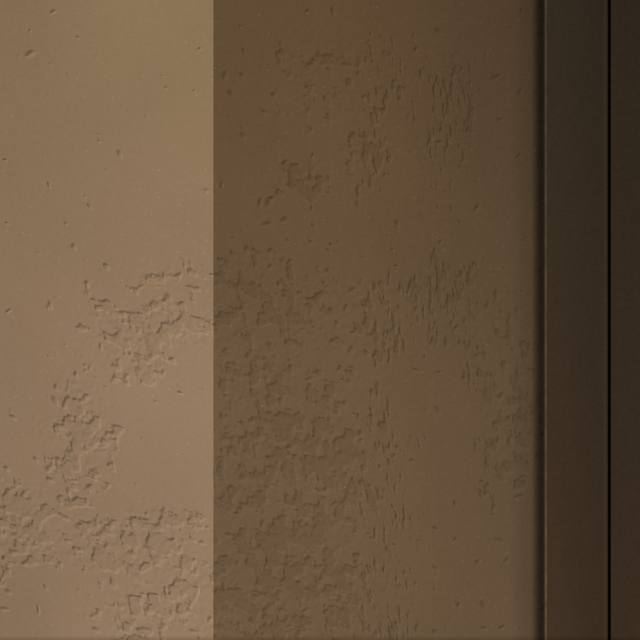
Give the GLSL for this texture, as a Shadertoy shader.

```glsl
// Worn plaster wall, half in light and half in shade, beside a dark metal frame.
#define LIGHT_EDGE 0.3335
#define FRAME_EDGE 0.853
#define GROOVE_X 0.952
#define DENT_SCALE 66.0
#define FLECK_CELLS 30.0
#define RELIEF_LIT 0.25
#define RELIEF_SHADE 0.17
#define GRAIN 0.014

float hash(vec2 p) {
    vec3 q = fract(vec3(p.xyx) * 0.1031);
    q += dot(q, q.yzx + 33.33);
    return fract((q.x + q.y) * q.z);
}

float noise(vec2 p) {
    vec2 i = floor(p), f = fract(p);
    f = f * f * (3.0 - 2.0 * f);
    return mix(mix(hash(i), hash(i + vec2(1, 0)), f.x),
               mix(hash(i + vec2(0, 1)), hash(i + vec2(1, 1)), f.x), f.y);
}

float fbm(vec2 p) {
    float sum = 0.0, amp = 0.5;
    for (int i = 0; i < 3; i++) {
        sum += amp * noise(p);
        p = mat2(1.6, 1.2, -1.2, 1.6) * p + 7.3;
        amp *= 0.5;
    }
    return sum / 0.875;
}

// Soft elliptical area: 1 at its centre, 0 outside
float patchAt(vec2 p, float x, float y, float w, float h) {
    return 1.0 - smoothstep(0.4, 1.35, length((p - vec2(x, y)) / vec2(w, h)));
}

// Worn areas on the lit side
float litWear(vec2 p) {
    float m = patchAt(p, 0.225, 0.475, 0.100, 0.060);
    m = max(m, patchAt(p, 0.165, 0.510, 0.030, 0.050));
    m = max(m, 0.8 * patchAt(p, 0.280, 0.560, 0.060, 0.030));
    m = max(m, patchAt(p, 0.135, 0.330, 0.062, 0.080));
    m = max(m, patchAt(p, 0.100, 0.250, 0.035, 0.040));
    m = max(m, patchAt(p, 0.030, 0.180, 0.060, 0.080));
    m = max(m, 0.9 * patchAt(p, 0.210, 0.150, 0.150, 0.060));
    return max(m, patchAt(p, 0.250, 0.050, 0.090, 0.065));
}

// Worn areas on the shaded side
float shadeWear(vec2 p) {
    float m = 0.95 * patchAt(p, 0.480, 0.260, 0.170, 0.170);
    m = max(m, 0.95 * patchAt(p, 0.430, 0.080, 0.220, 0.130));
    m = max(m, 0.75 * patchAt(p, 0.400, 0.480, 0.160, 0.150));
    m = max(m, 0.75 * patchAt(p, 0.550, 0.500, 0.110, 0.090));
    m = max(m, 0.90 * patchAt(p, 0.475, 0.705, 0.050, 0.035));
    m = max(m, 0.85 * patchAt(p, 0.560, 0.770, 0.050, 0.080));
    m = max(m, 0.70 * patchAt(p, 0.700, 0.780, 0.045, 0.140));
    m = max(m, 0.75 * patchAt(p, 0.700, 0.530, 0.100, 0.065));
    m = max(m, 0.75 * patchAt(p, 0.790, 0.360, 0.065, 0.190));
    return max(m, 0.5 * patchAt(p, 0.540, 0.870, 0.170, 0.100));
}

// Small slanted chips, one per occupied cell
float flecks(vec2 p, float shade) {
    vec2 g = p * FLECK_CELLS, cell = floor(g);
    vec2 d = fract(g) - 0.3 - 0.4 * vec2(hash(cell + 3.1), hash(cell + 9.7));
    float turn = 6.28 * hash(cell + 5.3);
    d = mat2(cos(turn), sin(turn), -sin(turn), cos(turn)) * d;
    float size = mix(0.04, 0.11, hash(cell + 17.0));
    float present = step(mix(0.86, 0.68, shade) + 0.08 * p.y, hash(cell + 41.0));
    return present * (1.0 - smoothstep(0.4, 1.4, length(d * vec2(1.0, 0.5)) / size));
}

// Plaster surface: 0 is flat, negative is chipped away
float surface(vec2 p, float shade) {
    vec2 warp = vec2(fbm(p * 22.0), fbm(p * 22.0 + 31.0)) - 0.5;
    vec2 q = p + 0.10 * warp;
    float wear = mix(litWear(q), shadeWear(q), shade);
    float stretch = smoothstep(0.55, 0.75, p.x);
    vec2 s = (p + 0.012 * warp) * DENT_SCALE * mix(vec2(1.0), vec2(1.35, 0.9), stretch);
    float n = fbm(s + vec2(0.0, 0.35 * s.x));
    float dent = smoothstep(-0.10, 0.10, n - mix(0.90, 0.46, wear));
    float rough = wear * (noise(p * 150.0) - 0.5) * 0.45;
    return rough - max(dent, 0.9 * flecks(p + 0.02 * warp, shade));
}

void mainImage(out vec4 fragColor, in vec2 fragCoord) {
    vec2 p = fragCoord / iResolution.xy;
    float px = 1.0 / iResolution.x;
    float shade = smoothstep(-px, px, p.x - LIGHT_EDGE);

    // Base tones with broad stains
    vec3 lit = mix(vec3(0.565, 0.465, 0.365), vec3(0.54, 0.447, 0.335), smoothstep(0.35, 1.0, p.y));
    lit *= mix(0.95, 1.02, smoothstep(0.0, 0.25, p.x));
    vec3 dim = mix(vec3(0.425, 0.34, 0.25), vec3(0.385, 0.30, 0.21), smoothstep(0.2, 1.0, p.y));
    dim *= mix(1.0, 0.83, smoothstep(0.5, 0.83, p.x) * mix(0.5, 1.0, p.y));
    vec3 col = mix(lit, dim, shade) * (1.0 + 0.07 * (fbm(p * 5.0) - 0.5));

    // Raking light from the upper left: deep creases, faint highlights
    vec2 toLight = vec2(-0.0014, 0.0016);
    float slope = surface(p - toLight, shade) - surface(p + toLight, shade);
    float relief = mix(RELIEF_LIT, RELIEF_SHADE, shade) * mix(1.0, 0.75, smoothstep(0.6, 0.8, p.x));
    col *= 1.0 + relief * (slope > 0.0 ? 0.5 * min(slope, 0.8) : max(slope, -1.4));
    col *= 1.0 + mix(0.015, 0.04, shade) * surface(p, shade);

    // Sparse pale specks
    vec2 speck = p * 70.0;
    vec2 speckCell = floor(speck);
    float dotSize = length(fract(speck) - 0.25 - 0.5 * hash(speckCell + 2.0));
    col += 0.05 * step(0.92, hash(speckCell + 71.0)) * (1.0 - smoothstep(0.04, 0.13, dotSize));

    // Contact shadow beside the frame
    col *= 1.0 - 0.12 * smoothstep(0.79, 0.832, p.x) - 0.50 * smoothstep(0.828, 0.846, p.x);

    // Frame, its worn bright rim and the groove
    vec3 frame = mix(vec3(0.245, 0.19, 0.137), vec3(0.195, 0.16, 0.12), p.y);
    frame *= mix(1.04, 0.93, smoothstep(FRAME_EDGE, GROOVE_X, p.x));
    col = mix(col, frame, smoothstep(-0.002, 0.002, p.x - FRAME_EDGE + 0.003));
    float rim = 1.0 - smoothstep(0.0005, 0.0028, abs(p.x - FRAME_EDGE));
    float rimWear = mix(0.6, 1.2, noise(vec2(3.0, p.y * 90.0))) * mix(1.0, 0.6, p.y);
    col += rim * rimWear * vec3(0.11, 0.09, 0.07);
    float groove = 1.0 - smoothstep(0.0012, 0.0036, abs(p.x - GROOVE_X));
    col = mix(col, vec3(0.03, 0.022, 0.014), groove);
    col += 0.02 * (1.0 - smoothstep(0.0, 0.003, abs(p.x - GROOVE_X + 0.007)));

    // Fine grain and a dark lower border
    col += GRAIN * (noise(p * 300.0) - 0.5);
    col *= mix(0.88, 1.0, smoothstep(0.0, 0.008, p.y));
    fragColor = vec4(col, 1.0);
}
```
